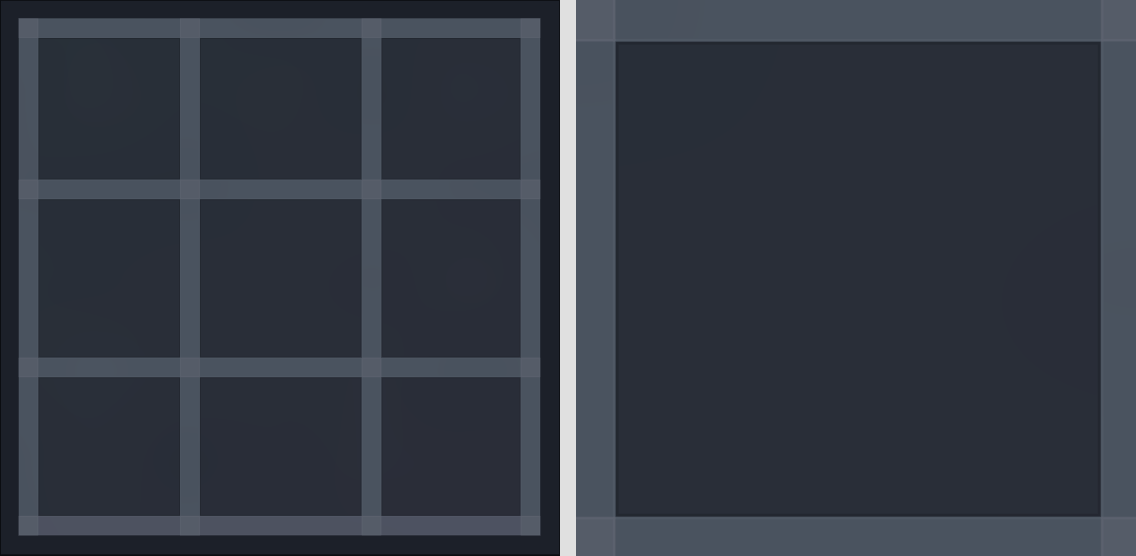
Left: the whole. Right: its middle third, enlarged.
Give the GLSL for this pattern, as a WebGL 1 fragment shader.

```glsl
precision highp float;

uniform vec2 u_resolution;

const float BAR_HALF = 0.0177;
const vec4 COLUMNS = vec4(0.0508, 0.3392, 0.6634, 0.9473);
const vec4 ROWS = vec4(0.0545, 0.3392, 0.6594, 0.9495);

const vec3 OUTLINE = vec3(0.045, 0.05, 0.065);
const vec3 MARGIN = vec3(0.11, 0.125, 0.16);
const vec3 PANEL = vec3(0.16, 0.18, 0.22);
const vec3 BAR = vec3(0.29, 0.325, 0.372);
const vec3 CROSSING = vec3(0.335, 0.36, 0.408);

float hash(vec2 cell) {
  return fract(sin(dot(cell, vec2(41.3, 289.1))) * 4375.5);
}

float valueNoise(vec2 p) {
  vec2 cell = floor(p);
  vec2 f = fract(p);
  f = f * f * (3.0 - 2.0 * f);
  float low = mix(hash(cell), hash(cell + vec2(1.0, 0.0)), f.x);
  float high = mix(hash(cell + vec2(0.0, 1.0)), hash(cell + vec2(1.0)), f.x);
  return mix(low, high, f.y);
}

// Antialiased fill of a signed distance
float fill(float dist, float pixel) {
  return clamp(0.5 - dist / pixel, 0.0, 1.0);
}

// Signed distance to the nearest of four parallel bars
float barDistance(float coord, vec4 centers) {
  vec4 d = abs(coord - centers);
  return min(min(d.x, d.y), min(d.z, d.w)) - BAR_HALF;
}

// Signed distance to an axis-aligned box
float boxDistance(vec2 p, vec2 low, vec2 high) {
  vec2 d = max(low - p, p - high);
  return max(d.x, d.y);
}

// Thin line centred on a given offset from an edge
float edgeLine(float dist, float offset, float halfWidth, float pixel) {
  return fill(abs(dist - offset) - halfWidth, pixel);
}

void main() {
  vec2 uv = gl_FragCoord.xy / u_resolution;
  vec2 pixel = 1.0 / u_resolution;
  float blur = max(pixel.x, pixel.y);

  // Distances to the bars and the framed area
  float columnDist = barDistance(uv.x, COLUMNS);
  float rowDist = barDistance(uv.y, ROWS);
  vec2 low = vec2(COLUMNS.x, ROWS.x) - BAR_HALF;
  vec2 high = vec2(COLUMNS.w, ROWS.w) + BAR_HALF;
  float frame = fill(boxDistance(uv, low, high), blur);
  float column = fill(columnDist, pixel.x);
  float row = fill(rowDist, pixel.y);

  // Panels, with a faint drift of tone and a dark rim
  float drift = valueNoise(uv * 6.0) - 0.5;
  vec3 panel = PANEL + vec3(-0.004, 0.006, 0.0) * (uv.y - uv.x);
  panel += 0.006 * drift;
  float rim = edgeLine(min(columnDist, rowDist), 0.001, 0.0008, blur);
  panel *= 1.0 - 0.14 * rim;

  // Translucent bars, more violet along the bottom
  float bottom = fill(uv.y - ROWS.x - BAR_HALF, pixel.y);
  vec3 bar = BAR + vec3(0.012, -0.004, 0.006) * bottom;
  bar += 0.006 * drift;
  vec3 color = mix(panel, bar, max(column, row));
  color = mix(color, CROSSING, column * row);

  // Pale hairlines just inside the bar edges
  float columnLine = edgeLine(columnDist, -0.001, 0.0006, pixel.x);
  float rowLine = edgeLine(rowDist, -0.001, 0.0006, pixel.y);
  color += 0.022 * max(columnLine, rowLine);

  // Margin and dark outline
  float inside = fill(boxDistance(uv, vec2(0.0018, 0.003), vec2(0.9985)), blur);
  vec3 surround = mix(OUTLINE, MARGIN, inside);
  color = mix(surround, color, frame);

  gl_FragColor = vec4(color, 1.0);
}
```
